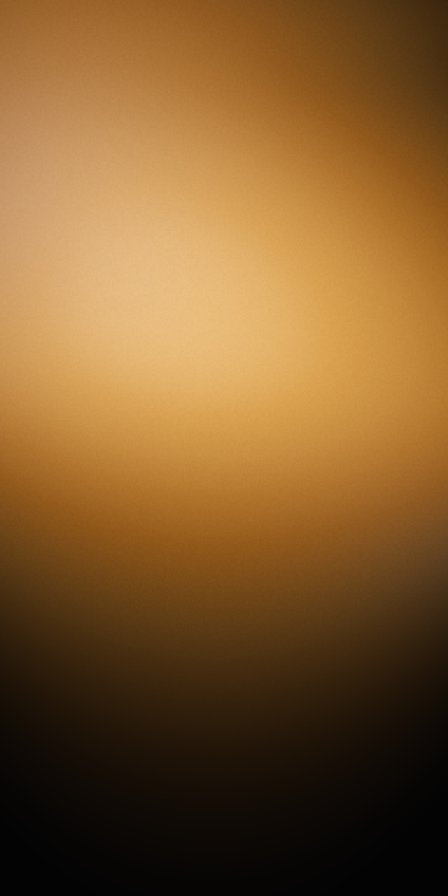
Give the GLSL for this background, as a Shadertoy shader.

```glsl
// Soft amber glow fading to near black, with a pale haze at the left and fine grain.

#define GLOW_X 0.42          // column where the glow is brightest
#define GLOW_Y 0.65          // height of the glow at the left edge
#define GLOW_DROP 0.06       // how far the glow sinks toward the right
#define GLOW_PEAK 0.915      // brightest level
#define FALLOFF_POWER 2.15   // shape of the vertical fade
#define HAZE_CENTER vec2(0.0, 0.78)
#define HAZE_SIZE vec2(0.50, 0.20)
#define HAZE_TINT vec3(0.0, 0.045, 0.17)
#define DUSK_CENTER vec2(1.0, 0.40)
#define DUSK_TINT vec3(0.0, 0.015, 0.045)
#define GRAIN_CELLS vec2(256.0, 512.0)
#define GRAIN_AMOUNT 0.014

float hash(vec2 cell) {
    vec3 p = fract(vec3(cell.xyx) * 0.1031);
    p += dot(p, p.yzx + 33.33);
    return fract((p.x + p.y) * p.z);
}

float softSpot(vec2 uv, vec2 center, vec2 size) {
    vec2 d = (uv - center) / size;
    return exp(-dot(d, d));
}

// Light level: a rounded glow with separate fades above and below its axis
float glowLevel(vec2 uv) {
    float side = (uv.x - GLOW_X) * (uv.x - GLOW_X);
    float peak = GLOW_PEAK - 0.6 * side;
    float rise = uv.y - (GLOW_Y - GLOW_DROP * uv.x * uv.x);
    float reachUp = 0.58 - 0.25 * uv.x;
    float reachDown = 0.35 - 0.29 * side;
    float reach = rise > 0.0 ? reachUp : reachDown;
    float level = peak * exp(-pow(abs(rise) / reach, FALLOFF_POWER));
    // Faint light left in the upper right corner
    return level + 0.08 * uv.x * smoothstep(0.88, 1.0, uv.y);
}

// Colour ramp from black through brown and amber to peach
vec3 amberRamp(float level) {
    const vec3 stops[7] = vec3[7](
        vec3(0.01, 0.01, 0.015), vec3(0.125, 0.078, 0.03),
        vec3(0.35, 0.225, 0.08), vec3(0.57, 0.345, 0.10),
        vec3(0.69, 0.45, 0.165), vec3(0.85, 0.625, 0.30),
        vec3(0.92, 0.735, 0.45));
    vec3 color = stops[0];
    for (int i = 1; i < 7; i++) {
        float blend = clamp((level - stops[i - 1].r) / (stops[i].r - stops[i - 1].r), 0.0, 1.0);
        color = mix(color, stops[i], blend);
    }
    return color;
}

void mainImage(out vec4 fragColor, in vec2 fragCoord) {
    vec2 uv = fragCoord / iResolution.xy;
    float level = glowLevel(uv);
    vec3 color = amberRamp(level);

    // Cooler tints over the warm glow
    color += HAZE_TINT * softSpot(uv, HAZE_CENTER, HAZE_SIZE);
    color += DUSK_TINT * softSpot(uv, DUSK_CENTER, vec2(0.3, 0.1));

    // Fine grain, weaker in the dark
    float grain = hash(floor(uv * GRAIN_CELLS)) - 0.5;
    color += grain * GRAIN_AMOUNT * smoothstep(0.0, 0.5, level);

    fragColor = vec4(clamp(color, 0.0, 1.0), 1.0);
}
```
